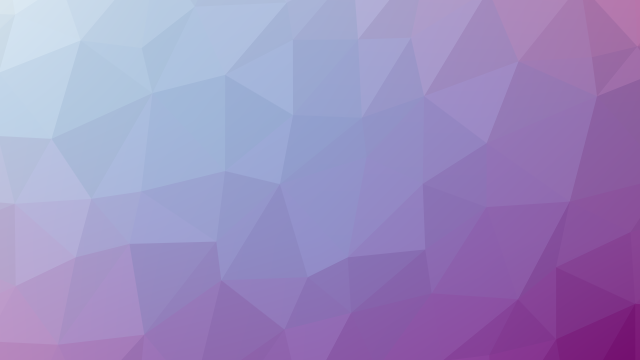
Reproduce this background procedurally as a Shadertoy shader.

```glsl
// Low-poly facets over a pale blue to violet and plum gradient.

const float CELL_SIZE = 0.2;   // facet spacing in canvas heights
const float ROW_SLOPE = 0.3;   // rows of facets climb to the right
const float JITTER = 0.64;     // corner displacement range in cells
const float FLATNESS = 0.65;   // share of facet colour taken at its centre
const float TONE_RANGE = 0.045;

float hash(vec2 p) {
    vec3 q = fract(vec3(p.xyx) * 0.1031);
    q += dot(q, q.yzx + 33.33);
    return fract((q.x + q.y) * q.z);
}

// Blend along five evenly spaced colours, or four for the row blend.
vec3 ramp(float t, vec3 a, vec3 b, vec3 c, vec3 d) {
    vec3 s = clamp(t * 3.0 - vec3(0.0, 1.0, 2.0), 0.0, 1.0);
    return mix(mix(mix(a, b, s.x), c, s.y), d, s.z);
}

vec3 ramp(float t, vec3 a, vec3 b, vec3 c, vec3 d, vec3 e) {
    vec4 s = clamp(t * 4.0 - vec4(0.0, 1.0, 2.0, 3.0), 0.0, 1.0);
    return mix(mix(mix(mix(a, b, s.x), c, s.y), d, s.z), e, s.w);
}

// Smooth background colour, uv from 0 to 1 with the origin at lower left.
vec3 gradient(vec2 uv) {
    vec3 bottom = ramp(uv.x, vec3(0.74, 0.55, 0.76), vec3(0.59, 0.43, 0.70),
        vec3(0.55, 0.37, 0.67), vec3(0.53, 0.24, 0.59), vec3(0.46, 0.05, 0.43));
    vec3 lower = ramp(uv.x, vec3(0.73, 0.68, 0.83), vec3(0.61, 0.61, 0.81),
        vec3(0.55, 0.54, 0.77), vec3(0.55, 0.40, 0.69), vec3(0.53, 0.27, 0.58));
    vec3 upper = ramp(uv.x, vec3(0.74, 0.82, 0.90), vec3(0.64, 0.74, 0.86),
        vec3(0.58, 0.64, 0.82), vec3(0.58, 0.51, 0.75), vec3(0.55, 0.38, 0.63));
    vec3 top = ramp(uv.x, vec3(0.87, 0.92, 0.95), vec3(0.71, 0.79, 0.88),
        vec3(0.67, 0.71, 0.85), vec3(0.68, 0.57, 0.76), vec3(0.70, 0.44, 0.65));
    return ramp(uv.y, bottom, lower, upper, top);
}

// Sheared lattice coordinates and their inverse.
vec2 toLattice(vec2 p) {
    return vec2(p.x, p.y - ROW_SLOPE * p.x) / CELL_SIZE;
}

vec2 fromLattice(vec2 g) {
    return vec2(g.x, g.y + ROW_SLOPE * g.x) * CELL_SIZE;
}

vec2 corner(vec2 id) {
    return id + JITTER * (vec2(hash(id + 17.0), hash(id + 71.0)) - 0.5);
}

// Signed distance to the line a-b, positive on its left.
float leftOf(vec2 p, vec2 a, vec2 b) {
    vec2 dir = normalize(b - a);
    return dir.x * (p.y - a.y) - dir.y * (p.x - a.x);
}

// Facet colour in rgb, weighted by its antialiased coverage in alpha.
vec4 facet(vec2 g, vec2 a, vec2 b, vec2 c, float pixel, float aspect, vec3 base) {
    float inside = min(leftOf(g, a, b), min(leftOf(g, b, c), leftOf(g, c, a)));
    float coverage = clamp(0.5 + inside / pixel, 0.0, 1.0);
    if (coverage <= 0.0) return vec4(0.0);
    vec2 centre = (a + b + c) / 3.0;
    vec2 uv = clamp(fromLattice(centre) / vec2(aspect, 1.0), 0.0, 1.0);
    float tone = TONE_RANGE * (hash(floor(centre * 64.0)) - 0.5);
    vec3 colour = mix(base, gradient(uv), FLATNESS) + tone;
    return vec4(colour, 1.0) * coverage;
}

void mainImage(out vec4 fragColor, in vec2 fragCoord) {
    float aspect = iResolution.x / iResolution.y;
    vec2 g = toLattice(fragCoord / iResolution.y);
    float pixel = 1.0 / (CELL_SIZE * iResolution.y);
    vec3 base = gradient(fragCoord / iResolution.xy);
    vec4 sum = vec4(0.0);

    // Split each nearby jittered cell along its shorter diagonal.
    for (int j = -1; j <= 1; j++) {
        for (int i = -1; i <= 1; i++) {
            vec2 id = floor(g) + vec2(i, j);
            vec2 a = corner(id);
            vec2 b = corner(id + vec2(1.0, 0.0));
            vec2 c = corner(id + vec2(1.0, 1.0));
            vec2 d = corner(id + vec2(0.0, 1.0));
            if (distance(a, c) < distance(b, d)) {
                sum += facet(g, a, b, c, pixel, aspect, base);
                sum += facet(g, a, c, d, pixel, aspect, base);
            } else {
                sum += facet(g, a, b, d, pixel, aspect, base);
                sum += facet(g, b, c, d, pixel, aspect, base);
            }
        }
    }
    vec3 colour = sum.a > 0.0 ? sum.rgb / sum.a : base;
    fragColor = vec4(colour, 1.0);
}
```
